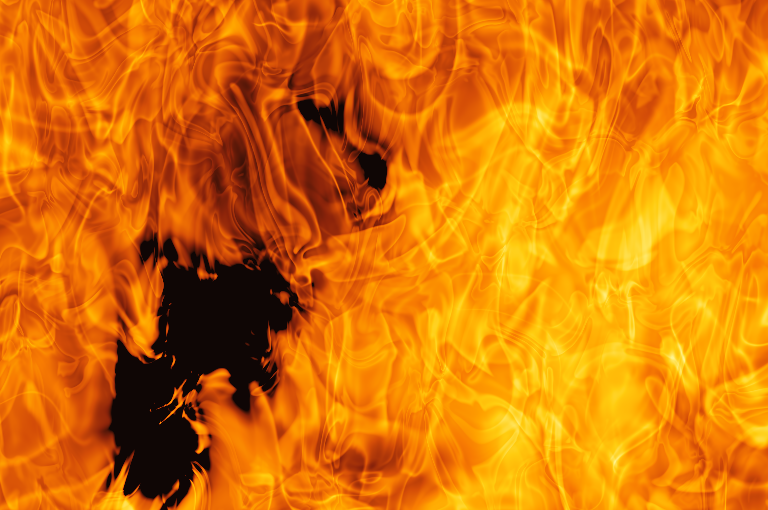
Write a WebGL 1 fragment shader that draws this texture.

```glsl
precision highp float;
// A wall of fire: folded sheets of flame with short glowing wisps around a dark hollow.
// Warped gradient noise is cut into soft sawtooth bands, summed with broad zones of
// warmth into a single heat value, and coloured by a ramp from soot to pale yellow.

uniform vec2 u_resolution;

// Colours, coolest to hottest
const vec3 SOOT = vec3(0.06, 0.025, 0.02);
const vec3 EMBER = vec3(0.55, 0.14, 0.04);
const vec3 RUST = vec3(0.83, 0.30, 0.03);
const vec3 ORANGE = vec3(0.97, 0.48, 0.01);
const vec3 AMBER = vec3(1.00, 0.64, 0.00);
const vec3 YELLOW = vec3(1.00, 0.80, 0.06);
const vec3 PALE = vec3(1.00, 0.95, 0.55);

// Flame shape
const vec2 STRETCH = vec2(1.0, 0.68);  // tongues run taller than wide
const float BANDS = 2.2;               // folds per unit of noise
const float WARP = 2.4;                // large swirls
const float CURL = 1.25;               // small curls
const float FOLD_SOFTNESS = 0.30;
const float FOLD_MEAN = 0.22;
const float WISP_WIDTH = 0.05;
const float WISP_MEAN = 0.07;

// Heat balance
const float BASE_HEAT = -0.08;
const float LARGE_FOLDS = 1.5;
const float MEDIUM_FOLDS = 1.4;
const float SMALL_FOLDS = 0.9;
const float WISPS = 1.1;
const float DRIFT = 1.5;
const float HOLLOW_DEPTH = 5.5;
const float RIM_DEPTH = 1.2;

vec2 hash2(vec2 p) {
    vec2 k = vec2(dot(p, vec2(127.1, 311.7)), dot(p, vec2(269.5, 183.3)));
    return 2.0 * fract(sin(k) * 43758.5453) - 1.0;
}

// Gradient noise, centred on zero
float noise(vec2 p) {
    vec2 i = floor(p), f = fract(p);
    vec2 u = f * f * (3.0 - 2.0 * f);
    vec2 e = vec2(1.0, 0.0);
    float low = mix(dot(hash2(i), f), dot(hash2(i + e.xy), f - e.xy), u.x);
    float high = mix(dot(hash2(i + e.yx), f - e.yx), dot(hash2(i + e.xx), f - e.xx), u.x);
    return mix(low, high, u.y);
}

float fbm(vec2 p) {
    float sum = 0.0, amp = 1.0;
    for (int i = 0; i < 3; i++) {
        sum += amp * noise(p);
        p = mat2(1.6, 1.2, -1.2, 1.6) * p + 7.3;
        amp *= 0.4;
    }
    return sum;
}

vec2 noise2(vec2 p) {
    return vec2(noise(p), noise(p + 31.7));
}

// Flame space: stretched upward, then swirled and curled
vec2 flameSpace(vec2 p, float scale, float seed) {
    vec2 q = p * scale * STRETCH + seed;
    q += WARP * noise2(q * 0.45 + 3.1);
    return q + CURL * noise2(q * 1.1 + 11.9);
}

// Sheet that brightens toward a fold, then drops away; its strength comes and goes
float fold(vec2 q) {
    float f = fract(fbm(q) * BANDS);
    float sheet = f * f * (1.0 - smoothstep(1.0 - FOLD_SOFTNESS, 1.0, f)) - FOLD_MEAN;
    return sheet * (1.0 + 1.6 * noise(q * 0.7 + 5.3));
}

// Short bright lines: pieces of the zero contour
float wisp(vec2 q) {
    float n = noise(q) / WISP_WIDTH;
    return exp(-n * n) * smoothstep(-0.1, 0.25, noise(q * 0.8 + 23.4)) - WISP_MEAN;
}

float glow(vec2 p, vec2 centre, vec2 size) {
    vec2 d = (p - centre) / size;
    return exp(-dot(d, d));
}

float boxDistance(vec2 p, vec2 centre, vec2 halfSize) {
    vec2 d = abs(p - centre) - halfSize;
    return length(max(d, 0.0)) + min(max(d.x, d.y), 0.0);
}

// Distance to the ragged dark opening and the small gaps above it
float hollowDistance(vec2 p) {
    vec2 q = p + 0.09 * noise2(p * vec2(9.0, 6.0)) + 0.05 * noise2(p * 19.0);
    float d = boxDistance(q, vec2(0.42, 0.36), vec2(0.105, 0.115));
    d = min(d, boxDistance(q, vec2(0.30, 0.16), vec2(0.055, 0.12)));
    d = min(d, length((q - vec2(0.73, 0.65)) * vec2(1.3, 1.0)) - 0.03);
    return min(d, length((q - vec2(0.64, 0.80)) * vec2(1.0, 1.4)) - 0.01);
}

// Broad warm and cool zones
float warmth(vec2 p) {
    float w = 1.6 * glow(p, vec2(1.15, 0.40), vec2(0.36, 0.42));
    w -= 1.2 * glow(p, vec2(0.50, 0.62), vec2(0.22, 0.24));
    w -= 0.7 * glow(p, vec2(0.62, 0.93), vec2(0.30, 0.20));
    w -= 0.5 * glow(p, vec2(1.25, 0.92), vec2(0.25, 0.15));
    return w - 1.6 * glow(p, vec2(0.76, 0.09), vec2(0.15, 0.07));
}

vec3 fireColor(float heat) {
    vec3 c = mix(SOOT, EMBER, clamp((heat + 2.8) / 1.1, 0.0, 1.0));
    c = mix(c, RUST, clamp((heat + 1.7) / 0.85, 0.0, 1.0));
    c = mix(c, ORANGE, clamp((heat + 0.85) / 0.77, 0.0, 1.0));
    c = mix(c, AMBER, clamp((heat + 0.08) / 0.72, 0.0, 1.0));
    c = mix(c, YELLOW, clamp((heat - 0.64) / 0.86, 0.0, 1.0));
    return mix(c, PALE, clamp((heat - 1.5) / 1.3, 0.0, 1.0));
}

void main() {
    vec2 p = gl_FragCoord.xy / u_resolution.y;
    vec2 large = flameSpace(p, 5.0, 2.0);
    float flames = LARGE_FOLDS * fold(large);
    flames += MEDIUM_FOLDS * fold(flameSpace(p, 9.5, 40.0));
    flames += SMALL_FOLDS * fold(flameSpace(p, 17.0, 83.0));
    flames += WISPS * wisp(flameSpace(p, 10.0, 61.0));
    float heat = BASE_HEAT + warmth(p) + flames + DRIFT * fbm(large * 0.7 + 19.0);

    // Flames lick over the edge of the hollow
    float d = hollowDistance(p) + 0.03 * flames;
    heat -= HOLLOW_DEPTH * (1.0 - smoothstep(-0.025, 0.02, d));
    heat -= RIM_DEPTH * (1.0 - smoothstep(0.0, 0.07, d));
    gl_FragColor = vec4(fireColor(heat), 1.0);
}
```
